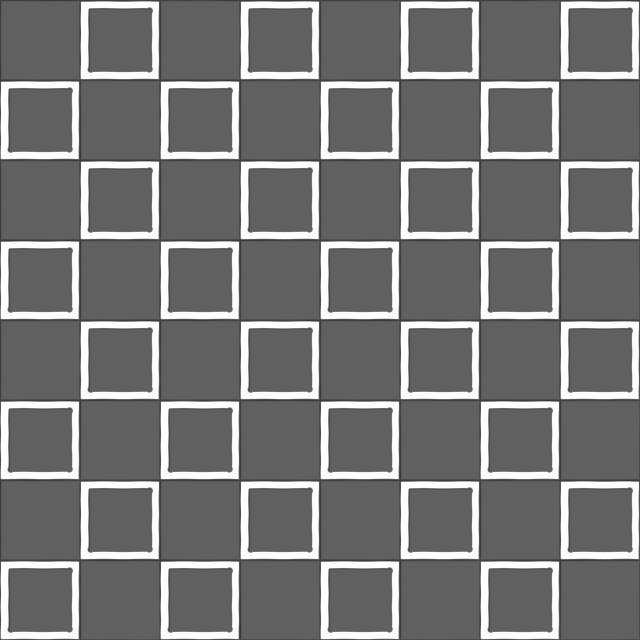
Write a Shadertoy shader that draws this pattern.

```glsl
// Checkerboard of flat grey tiles, every other one carrying a white square frame.
// Each frame is an outer box minus a rounded inner box with small corner bulges;
// thin dark seams and faint wobble come from distances and wrapping layered sines.

#define TILES 8.0            // tiles across and down, even so the checker wraps
#define OUTER_HALF vec2(0.4875, 0.4835)
#define INNER_HALF 0.398
#define CORNER_RADIUS 0.022
#define BULGE_RADIUS 0.042
#define SEAM_HALF 0.011
#define WOBBLE 0.0022
#define GREY vec3(0.378)
#define DARK vec3(0.215)
#define WHITE vec3(0.995)

const float TAU = 6.2831853;

float boxDistance(vec2 p, vec2 halfSize, float radius) {
    vec2 d = abs(p) - halfSize + radius;
    return length(max(d, 0.0)) + min(max(d.x, d.y), 0.0) - radius;
}

// Coverage of the region where the distance is negative
float fill(float d, float pixel) {
    return smoothstep(0.75 * pixel, -0.75 * pixel, d);
}

// Layered sines with whole frequencies over the canvas
float wrapNoise(vec2 uv) {
    return 0.5 * sin(TAU * (3.0 * uv.x + 5.0 * uv.y))
         + 0.3 * sin(TAU * (11.0 * uv.x - 7.0 * uv.y) + 1.7)
         + 0.2 * sin(TAU * (19.0 * uv.x + 23.0 * uv.y) + 4.1);
}

// Rounded opening with little bulges at all corners but the upper left
float openingDistance(vec2 p) {
    float d = boxDistance(p, vec2(INNER_HALF), CORNER_RADIUS);
    vec2 corner = vec2(p.x < 0.0 ? -1.0 : 1.0, p.y < 0.0 ? -1.0 : 1.0);
    vec2 center = corner * (INNER_HALF - 0.033);
    float bulge = length(p - center) - BULGE_RADIUS;
    bool upperLeft = corner.x < 0.0 && corner.y > 0.0;
    return upperLeft ? d : min(d, bulge);
}

void mainImage(out vec4 fragColor, in vec2 fragCoord) {
    vec2 uv = fragCoord / iResolution.xy;
    float pixel = TILES / min(iResolution.x, iResolution.y);
    vec2 grid = uv * TILES;
    vec2 tile = floor(grid);
    vec2 local = fract(grid);
    bool framed = mod(tile.x + tile.y, 2.0) < 0.5;

    // Slightly uneven edges
    vec2 wobble = WOBBLE * vec2(sin(TAU * 3.0 * local.y), sin(TAU * 2.0 * local.x + 1.0));
    float wear = wrapNoise(uv);

    // Dark seams, leaning right and down from the tile borders
    vec2 border = abs(fract(grid + 0.5) - 0.5 - vec2(0.004, -0.004));
    float seam = fill(min(border.x, border.y) - SEAM_HALF, pixel);
    vec3 color = mix(GREY, DARK, seam * (0.82 + 0.18 * wear));

    if (framed) {
        vec2 q = local + wobble;
        float outer = boxDistance(q - vec2(0.4975, 0.4965), OUTER_HALF, 0.004);
        vec2 inside = q - vec2(0.503, 0.499);
        float opening = openingDistance(inside);

        // Thin shade along the left and top of the opening
        float leftSide = smoothstep(0.02, 0.0, abs(inside.x + INNER_HALF - 0.012));
        float topSide = smoothstep(0.02, 0.0, abs(inside.y - INNER_HALF + 0.012));
        float shade = max(0.6 * leftSide, 0.4 * topSide) * fill(opening, pixel);
        color = mix(color, DARK, shade * (0.85 + 0.15 * wear));

        // White band between the outer box and the opening
        float band = fill(outer, pixel) * (1.0 - fill(opening, pixel));
        color = mix(color, WHITE, band);
    }
    fragColor = vec4(color, 1.0);
}
```
